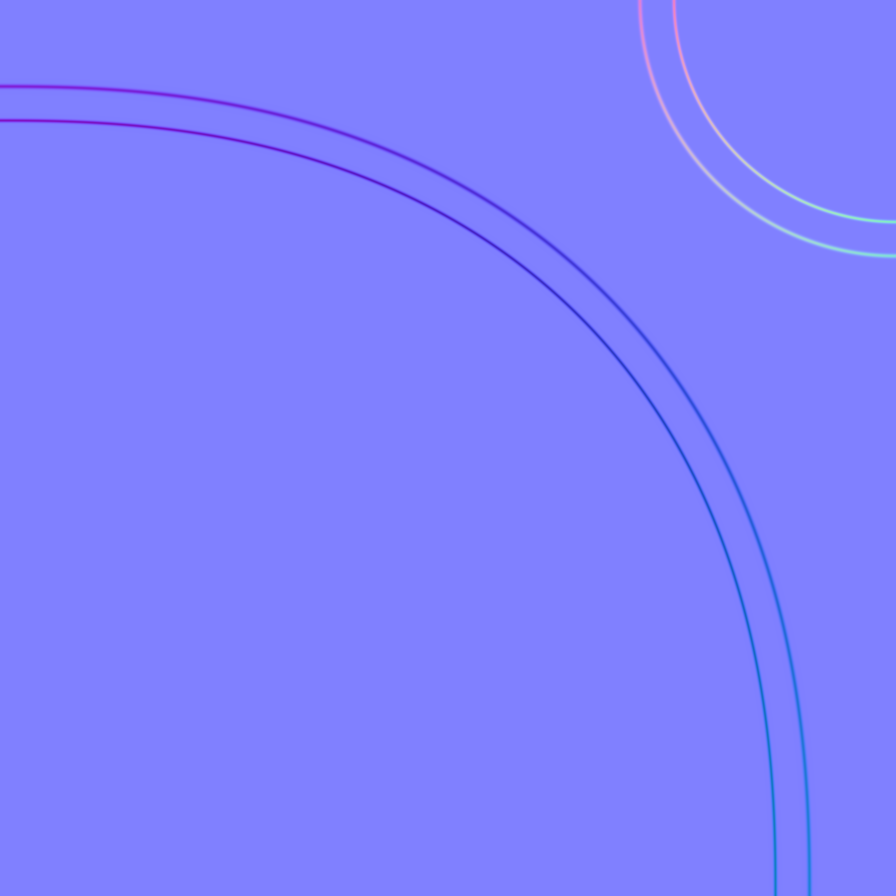
Reproduce this texture map procedurally as a Shadertoy shader.

```glsl
// Tangent-space normal map of two engraved corner bands on a flat plate.
// Each band is a pair of thin slopes at a fixed offset from a superellipse,
// tilted towards the centre of the curve and packed into RGB.

const vec2  BIG_CENTER     = vec2(0.0, 0.0);
const float BIG_RADIUS     = 0.8845;
const float BIG_POWER      = 2.37;
const vec2  SMALL_CENTER   = vec2(1.0, 1.0);
const float SMALL_RADIUS   = 0.2667;
const float SMALL_POWER    = 2.0;
const float HALF_GAP       = 0.0190;  // centre of band to each slope
const float OUTER_WIDTH    = 0.0024;
const float INNER_WIDTH    = 0.0020;
const float OUTER_TILT     = 0.74;
const float INNER_TILT     = 0.86;

// Soft ridge profile that never gets thinner than a pixel
float ridge(float d, float width, float pixel) {
    float w = max(width, 0.8 * pixel);
    return exp(-d * d / (w * w));
}

// Sideways tilt of a double-lined band along a superellipse
vec2 bandTilt(vec2 p, float radius, float power, float pixel) {
    vec2 a = max(abs(p), vec2(1e-5));
    float norm = pow(pow(a.x, power) + pow(a.y, power), 1.0 / power);
    vec2 gradient = pow(a / norm, vec2(power - 1.0));
    float slope = length(gradient);
    float dist = (norm - radius) / slope;
    vec2 outward = sign(p) * gradient / slope;

    float outer = OUTER_TILT * ridge(dist - HALF_GAP, OUTER_WIDTH, pixel);
    float inner = INNER_TILT * ridge(dist + HALF_GAP, INNER_WIDTH, pixel);
    return -outward * (outer + inner);
}

void mainImage(out vec4 fragColor, in vec2 fragCoord) {
    vec2 uv = fragCoord / iResolution.xy;
    float pixel = 1.0 / min(iResolution.x, iResolution.y);

    // Combine both bands
    vec2 tilt = bandTilt(uv - BIG_CENTER, BIG_RADIUS, BIG_POWER, pixel)
              + bandTilt(uv - SMALL_CENTER, SMALL_RADIUS, SMALL_POWER, pixel);

    // Rebuild the unit normal and pack it as colour
    vec3 normal = vec3(tilt, sqrt(max(0.0, 1.0 - dot(tilt, tilt))));
    fragColor = vec4(0.5 + 0.5 * normal, 1.0);
}
```
